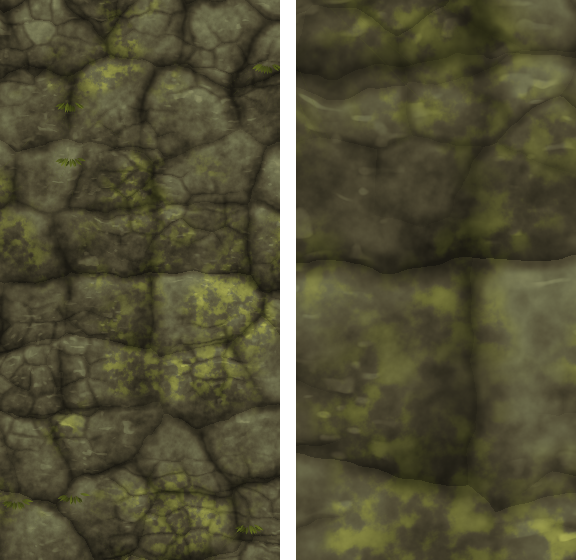
Left, the full canvas; right, a detail of the centre.
Write a WebGL 1 fragment shader that draws this texture.

```glsl
precision highp float;
// Weathered wall of dark olive boulders with soft cracks, moss and small ferns.
uniform vec2 u_resolution;

#define ROCK_SCALE vec2(3.5, 4.1)
#define CHIP_SCALE vec2(9.0, 13.0)
#define WARP 0.10
#define BASE_TONE 0.325
#define CRACK_DEPTH 0.40
#define GRAIN 0.17
#define FERN_GRID 6.0
#define FERN_CHANCE 0.12
#define STONE_DARK vec3(1.07, 0.99, 0.69)
#define STONE_LIGHT vec3(1.01, 1.01, 0.71)
#define MOSS_TINT vec3(1.08, 1.09, 0.50)
#define FERN_COLOR vec3(0.40, 0.45, 0.12)

float hash(vec2 p) {
  return fract(sin(dot(p, vec2(127.1, 311.7))) * 43758.5453);
}

vec2 hash2(vec2 p) {
  return vec2(hash(p), hash(p + 37.3));
}

float noise(vec2 p) {
  vec2 i = floor(p), f = fract(p);
  f = f * f * (3.0 - 2.0 * f);
  return mix(mix(hash(i), hash(i + vec2(1, 0)), f.x),
             mix(hash(i + vec2(0, 1)), hash(i + vec2(1, 1)), f.x), f.y);
}

float fbm(vec2 p) {
  float sum = 0.0, amp = 0.516;
  for (int i = 0; i < 5; i++) {
    sum += amp * noise(p);
    p = mat2(1.6, 1.2, -1.2, 1.6) * p + 5.7;
    amp *= 0.5;
  }
  return sum;
}

float smoothMin(float a, float b, float k) {
  float h = max(k - abs(a - b), 0.0) / k;
  return min(a, b) - 0.25 * h * h * k;
}

// Rounded Voronoi stones: x = distance to border, y = random id, z = height in stone
vec3 stones(vec2 p) {
  vec2 cell = floor(p), f = fract(p), nearest = vec2(0.0), nearCell = vec2(0.0);
  float best = 9.0;
  for (int y = -1; y <= 1; y++)
    for (int x = -1; x <= 1; x++) {
      vec2 o = vec2(x, y);
      vec2 r = o + 0.1 + 0.8 * hash2(cell + o) - f;
      if (dot(r, r) < best) { best = dot(r, r); nearest = r; nearCell = o; }
    }
  float border = 1.0;
  for (int y = -2; y <= 2; y++)
    for (int x = -2; x <= 2; x++) {
      vec2 o = nearCell + vec2(x, y);
      vec2 r = o + 0.1 + 0.8 * hash2(cell + o) - f;
      vec2 gap = r - nearest;
      if (dot(gap, gap) > 0.0001)
        border = smoothMin(border, dot(0.5 * (r + nearest), normalize(gap)), 0.10);
    }
  return vec3(max(border, 0.0), hash(cell + nearCell + 71.0), -nearest.y);
}

// Fans of pointed leaves hanging from scattered roots: x = coverage, y = leaf tone
vec2 ferns(vec2 p) {
  vec2 cell = floor(p * FERN_GRID), leaf = vec2(0.0);
  for (int y = -1; y <= 1; y++)
    for (int x = -1; x <= 1; x++) {
      vec2 id = cell + vec2(x, y);
      if (hash(id + 13.0) > FERN_CHANCE) continue;
      vec2 root = (id + 0.2 + 0.6 * hash2(id)) / FERN_GRID;
      for (int i = 0; i < 11; i++) {
        float side = float(i) / 5.0 - 1.0;
        float rnd = hash(id + float(i) * 1.7);
        float angle = 1.2 * side + 0.5 * (rnd - 0.5);
        vec2 dir = vec2(sin(angle), -cos(angle));
        vec2 q = p - root - vec2(0.022 * side, 0.014 * (rnd - 0.5));
        float t = clamp(dot(q, dir) / (0.026 + 0.018 * rnd), 0.0, 1.0);
        float width = 0.0055 * sin(3.14159 * t);
        float across = abs(dot(q, vec2(-dir.y, dir.x)));
        float cover = (1.0 - smoothstep(width - 0.003, width + 0.001, across)) * smoothstep(0.0, 0.2, t);
        if (cover > leaf.x) leaf = vec2(cover, (0.55 + 0.5 * rnd) * (0.7 + 0.4 * t));
      }
    }
  return leaf;
}

void main() {
  vec2 p = gl_FragCoord.xy / u_resolution.x;
  vec2 w = p + WARP * (vec2(fbm(p * 5.0), fbm(p * 5.0 + 19.0)) - 0.5);
  vec3 rock = stones(w * ROCK_SCALE + 3.0);
  vec3 chip = stones(w * CHIP_SCALE + 40.0);
  float broken = smoothstep(0.35, 0.7, noise(p * 4.0 + 8.0));
  float grain = fbm(p * 45.0);

  // Stone tone: broad patches, top light, facets and grain
  float tone = BASE_TONE + 0.07 * (rock.y - 0.5) + 0.08 * rock.z;
  tone += 0.30 * (fbm(p * 8.0) - 0.5) + GRAIN * (grain - 0.5);
  tone += broken * (0.06 * (chip.y - 0.5) + 0.05 * chip.z);
  float relief = fbm(w * 14.0) - fbm((w + vec2(-0.004, 0.008)) * 14.0);
  tone += 0.22 * relief;

  // Pale upper lips and scattered scratches
  float lip = smoothstep(0.03, 0.09, rock.x) * (1.0 - smoothstep(0.09, 0.2, rock.x));
  tone += 0.12 * lip * smoothstep(0.05, 0.4, rock.z) * noise(p * 12.0);
  float scratch = smoothstep(0.70, 0.92, noise(w * vec2(42.0, 85.0)));
  tone += 0.09 * scratch * smoothstep(0.4, 0.65, fbm(p * 6.0 + 50.0));

  // Shadowed gaps, fading in and out along their length
  float fade = mix(0.45, 1.0, smoothstep(0.25, 0.6, noise(p * 6.0)));
  tone *= 1.0 - CRACK_DEPTH * fade * (1.0 - smoothstep(0.0, 0.20, rock.x));
  tone *= 1.0 - 0.22 * fade * (1.0 - smoothstep(0.0, 0.045, rock.x));
  tone *= 1.0 - 0.25 * broken * (1.0 - smoothstep(0.0, 0.14, chip.x));
  tone = clamp(tone, 0.10, 0.56);
  vec3 color = tone * mix(STONE_DARK, STONE_LIGHT, smoothstep(0.25, 0.45, tone));

  // Speckled moss and ferns
  float mossArea = smoothstep(0.50, 0.70, fbm(p * 4.5 + 30.0));
  float moss = mossArea * smoothstep(0.36, 0.62, grain);
  color = mix(color, tone * MOSS_TINT * (1.0 + 0.2 * mossArea), 0.85 * moss);
  vec2 fern = ferns(p);
  color = mix(color, FERN_COLOR * fern.y, 0.85 * fern.x);
  gl_FragColor = vec4(color, 1.0);
}
```
